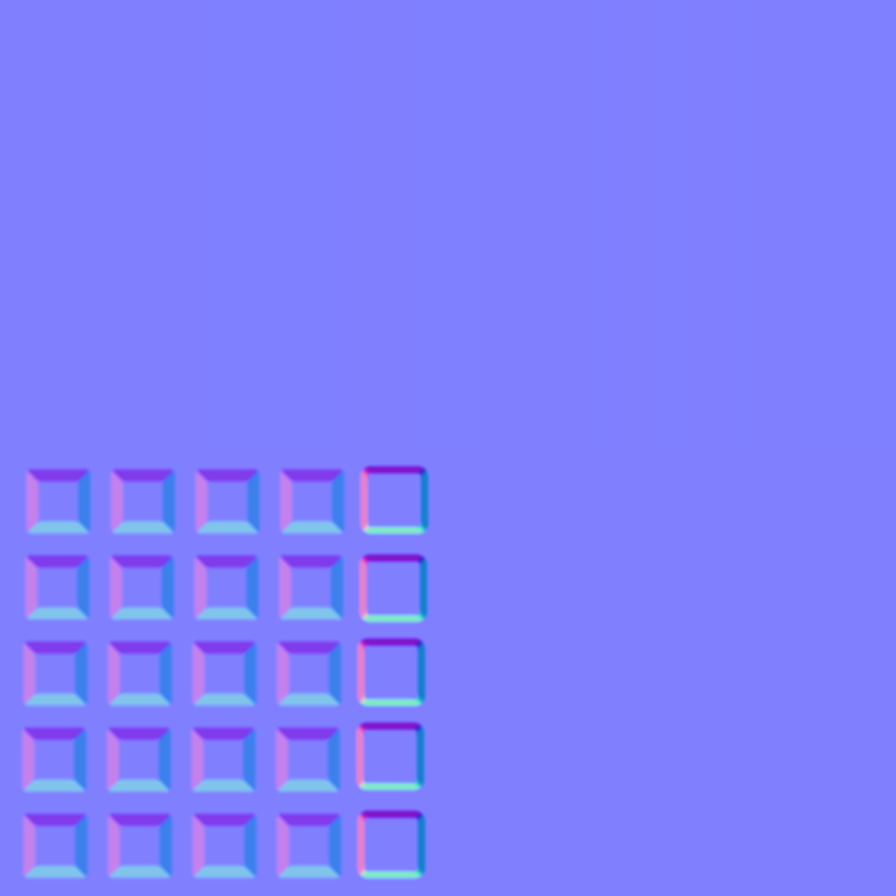
This texture map is drawn by a WebGL 1 fragment shader. Its source:

```glsl
precision highp float;
// Tangent-space normal map: a five by five grid of bevelled square buttons on a flat panel.

uniform vec2 u_resolution;

const float PI = 3.14159265;

// Grid layout, in canvas units
const float GRID_COUNT = 5.0;
const vec2 FIRST_CENTER = vec2(0.0651, 0.4405);
const vec2 PITCH = vec2(0.0944, -0.0961);
const float ROW_SWAY = 0.0023;
const vec2 RING_SHIFT = vec2(-0.0026, 0.0014);
const float RING_SWAY = 0.0023;

// Bevel settings: x for wide buttons, y for the thin rings of the last column
const vec2 HALF_SIZE = vec2(0.0358, 0.0380);
const vec2 CORNER_RADIUS = vec2(0.0065, 0.0124);
const vec2 BAND_WIDTH = vec2(0.0137, 0.0085);
const vec2 EDGE_SOFTNESS = vec2(0.0039, 0.0033);
const vec2 MITRE_SOFTNESS = vec2(0.0052, 0.0090);
const vec2 SLOPE = vec2(0.27, 0.41);

// Faint vertical unevenness of the panel
const float STREAK_COUNT = 26.0;
const float STREAK_SLOPE = 0.004;

float pick(vec2 setting, float ring) {
  return mix(setting.x, setting.y, ring);
}

float hash(float n) {
  return fract(sin(n * 12.9898) * 43758.5453);
}

float roundedBox(vec2 p, float halfSize, float radius) {
  vec2 q = abs(p) - halfSize + radius;
  return length(max(q, 0.0)) + min(max(q.x, q.y), 0.0) - radius;
}

// Outward direction of the nearest side, blended along the mitred corners
vec2 sideDirection(vec2 p, float ring) {
  float softness = pick(MITRE_SOFTNESS, ring);
  float sideways = smoothstep(-softness, softness, abs(p.x) - abs(p.y));
  vec2 direction = vec2(sideways, 1.0 - sideways);
  direction = mix(direction, normalize(direction), ring);
  return direction * sign(p);
}

vec2 bevelSlope(vec2 p, float ring) {
  float d = roundedBox(p, pick(HALF_SIZE, ring), pick(CORNER_RADIUS, ring));
  float width = pick(BAND_WIDTH, ring);
  float softness = pick(EDGE_SOFTNESS, ring);
  float band = smoothstep(-width - softness, -width + softness, d)
             * (1.0 - smoothstep(-softness, softness, d));
  return -sideDirection(p, ring) * band * pick(SLOPE, ring);
}

vec2 buttonCenter(vec2 cell, float ring) {
  vec2 center = FIRST_CENTER + cell * PITCH;
  center.x += ROW_SWAY * (cos(cell.y * PI / 3.0) - 1.0);
  vec2 ringOffset = RING_SHIFT - vec2(0.0, RING_SWAY * sin(cell.y * PI * 0.5));
  return center + ring * ringOffset;
}

void main() {
  vec2 uv = gl_FragCoord.xy / u_resolution;

  // Nearest button of the grid
  vec2 cell = floor((uv - FIRST_CENTER) / PITCH + 0.5);
  cell = clamp(cell, 0.0, GRID_COUNT - 1.0);
  float ring = step(GRID_COUNT - 1.5, cell.x);
  vec2 slope = bevelSlope(uv - buttonCenter(cell, ring), ring);

  // Panel streaks, above the grid and toward the right
  float streak = hash(floor(uv.x * STREAK_COUNT)) - 0.5;
  slope.x += STREAK_SLOPE * streak * step(0.5, uv.y) * smoothstep(0.2, 0.7, uv.x);

  // Encode the unit normal as a colour
  float facing = sqrt(max(1.0 - 4.0 * dot(slope, slope), 0.0));
  gl_FragColor = vec4(0.5 + slope, 0.5 + 0.5 * facing, 1.0);
}
```
